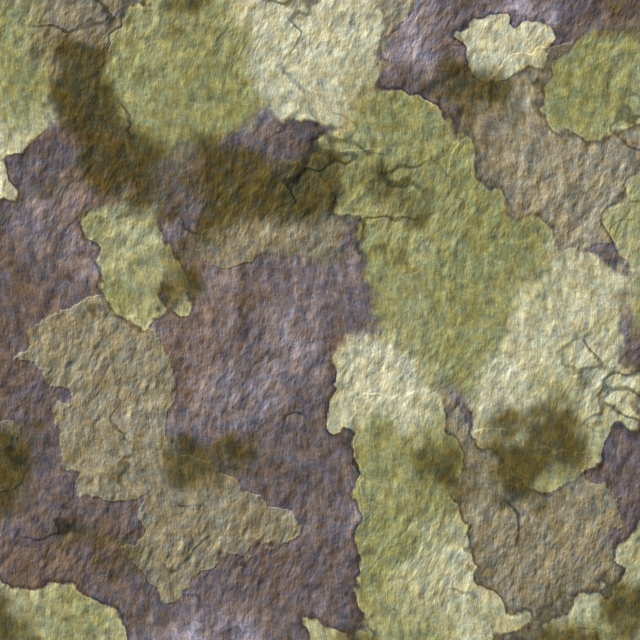
A WebGL 2 fragment shader for this texture:

```glsl
#version 300 es
precision highp float;

uniform vec2 u_resolution;
out vec4 fragColor;

#define PLATE_GRID vec2(4.6, 3.9)
#define TOP_SHARE 0.66
#define MID_SHARE 0.46
#define WARP 0.19
#define RAGGED 0.055
#define GRAIN vec2(74.0, 46.0)
#define RELIEF 2.0
#define GREEN vec3(0.54, 0.54, 0.36)
#define PALE_GREEN vec3(0.74, 0.73, 0.61)
#define BARK vec3(0.405, 0.365, 0.355)
#define PALE_BARK vec3(0.60, 0.56, 0.58)
#define OLIVE vec3(0.30, 0.27, 0.15)

float hash(vec2 p) {
    vec3 q = fract(p.xyx * 0.1031);
    q += dot(q, q.yzx + 33.33);
    return fract((q.x + q.y) * q.z);
}

float noise(vec2 p) {
    vec2 i = floor(p), f = fract(p);
    f = f * f * (3.0 - 2.0 * f);
    return mix(mix(hash(i), hash(i + vec2(1, 0)), f.x),
               mix(hash(i + vec2(0, 1)), hash(i + vec2(1, 1)), f.x), f.y);
}

float fbm(vec2 p) {
    float sum = 0.0, amp = 0.533;
    for (int i = 0; i < 4; i++) {
        sum += amp * noise(p);
        p = mat2(0.96, 0.28, -0.28, 0.96) * p * 2.03 + vec2(17.1, 9.4);
        amp *= 0.5;
    }
    return sum;
}

// Smooth union of scattered discs: x = signed distance (positive inside), y = tint
vec2 plates(vec2 p, float share, float seed) {
    p *= PLATE_GRID;
    float total = 1e-4, tint = 0.0;
    for (int j = -1; j <= 1; j++)
    for (int i = -1; i <= 1; i++) {
        vec2 cell = floor(p) + vec2(i, j);
        vec2 key = cell + seed;
        float pick = hash(key);
        if (pick > share) continue;
        vec2 center = cell + vec2(hash(key + 17.3), hash(key + 41.7));
        float radius = mix(0.3, 0.74, hash(key + 71.9));
        float weight = exp(14.0 * (radius - length(p - center)));
        total += weight;
        tint += weight * pick / share;
    }
    return vec2(log(total) / (14.0 * PLATE_GRID.x), tint / total);
}

// Some plate edges are crisp, others fade into the bark
float edgeSoftness(vec2 p) {
    return mix(0.0025, 0.03, smoothstep(0.58, 0.85, noise(p * 4.0 + 20.0)));
}

float cover(float dist, float soft) {
    return smoothstep(-soft, soft, dist);
}

float surface(vec2 p, out vec2 top, out vec2 mid) {
    vec2 q = p + WARP * (vec2(fbm(p * 6.0 + 3.0), fbm(p * 6.0 + 50.0)) - 0.5);
    q += RAGGED * (vec2(fbm(p * 27.0), fbm(p * 27.0 + 80.0)) - 0.5);
    top = plates(q, TOP_SHARE, 11.0);
    mid = plates(q + vec2(3.7, 5.2), MID_SHARE, 57.0);
    float soft = edgeSoftness(p);
    float topCover = cover(top.x, soft);
    float grain = fbm(GRAIN * (p + 0.01 * sin(p.yx * 23.0)));
    float lumps = fbm(p * vec2(24.0, 15.0) + 7.0);
    float height = grain * mix(1.0, 0.8, topCover) + lumps * mix(0.9, 0.45, topCover);
    return height + 0.25 * topCover + 0.14 * cover(mid.x, soft);
}

void main() {
    vec2 p = gl_FragCoord.xy / min(u_resolution.x, u_resolution.y);
    vec2 top, mid, litTop, litMid;

    // Slope towards the light at the upper left
    float height = surface(p, top, mid);
    float slope = height - surface(p + vec2(-0.0015, 0.0018), litTop, litMid);
    float soft = edgeSoftness(p);
    float crisp = 1.0 - smoothstep(0.004, 0.02, soft);
    float topCover = cover(top.x, soft);
    float midCover = cover(mid.x, soft);

    // Bare bark with vertical streaks and rusty areas
    float streak = fbm(p * vec2(24.0, 6.0) + 60.0);
    float patchy = fbm(p * 5.0 + 12.0);
    vec3 color = mix(BARK, PALE_BARK, smoothstep(0.43, 0.7, 0.4 * streak + 0.6 * patchy));
    color = mix(color, vec3(0.43, 0.35, 0.28), 0.5 * smoothstep(0.54, 0.75, fbm(p * 7.0 + 33.0)));

    // Older, weathered plates
    vec3 weathered = mix(vec3(0.48, 0.45, 0.36), vec3(0.57, 0.54, 0.43), mid.y);
    color = mix(color, weathered, 0.85 * midCover);

    // Contact shadow below the fresh plates, then the plates and their pale rims
    color *= 1.0 - 0.35 * crisp * smoothstep(-0.012, 0.0, top.x);
    float paleness = smoothstep(0.3, 0.85, 0.5 * top.y + 0.6 * fbm(p * 8.0 + 90.0));
    color = mix(color, mix(GREEN, PALE_GREEN, paleness), topCover);
    float rim = exp(-pow((top.x - 0.003) / 0.003, 2.0)) * noise(p * 35.0);
    color = mix(color, vec3(0.76, 0.71, 0.54), 0.65 * crisp * rim);

    // Dark olive stains and soft broken cracks
    color = mix(color, OLIVE, 0.85 * smoothstep(0.61, 0.76, fbm(p * 7.0 + 131.0)));
    float crack = 1.0 - smoothstep(0.004, 0.03, abs(fbm(p * vec2(8.0, 11.0) + 70.0) - 0.5));
    color *= 1.0 - 0.35 * crack * smoothstep(0.58, 0.8, noise(p * 11.0 + 44.0));

    // Relief light and fine colour mottling
    color *= 1.0 + RELIEF * clamp(slope, -0.26, 0.24);
    color *= 0.8 + 0.42 * fbm(p * vec2(120.0, 85.0) + 5.0);
    color += 0.07 * (noise(p * 95.0 + 25.0) - 0.5) * vec3(1.0, 0.2, -1.0);
    fragColor = vec4(clamp(color, 0.0, 1.0), 1.0);
}
```
